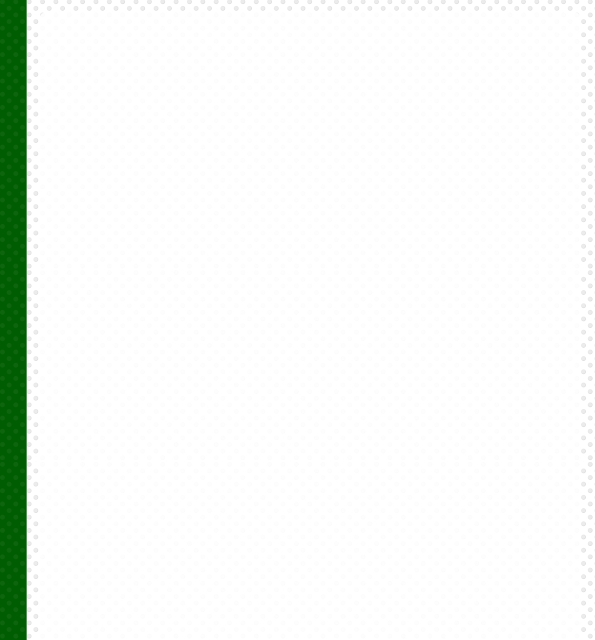
This pattern is drawn by a Shadertoy shader. Its source:

```glsl
// Pale staggered dot paper with a green left band and a faint rounded panel.

// Lengths are fractions of the canvas height, measured from the top left.
const float UNIT = 1.0 / 768.0;
const vec2 DOT_PITCH = vec2(16.03, 15.86) * UNIT;
const vec2 DOT_ORIGIN = vec2(43.0, 10.0) * UNIT;
const float DOT_RADIUS = 2.9 * UNIT;
const float RIM_WIDTH = 0.8 * UNIT;
const float FIRST_SEAM = 323.5 * UNIT;
const float SECOND_SEAM = 554.0 * UNIT;

const float BAND_WIDTH = 32.0 * UNIT;
const float PANEL_LEFT = 47.5 * UNIT;
const float PANEL_TOP = 14.5 * UNIT;
const float PANEL_RIGHT_MARGIN = 18.0 * UNIT;
const float PANEL_RADIUS = 8.0 * UNIT;
const float EDGE_LINE_WIDTH = 1.2 * UNIT;

const vec3 PAPER = vec3(1.0);
const vec3 BAND_GREEN = vec3(0.005, 0.365, 0.005);
const vec3 BAND_DOT = vec3(0.05, 0.40, 0.05);
const vec3 DOT_FILL = vec3(0.925);
const vec3 DOT_RIM = vec3(0.86);
const vec3 EDGE_GREY = vec3(0.84);
const float PANEL_OPACITY = 0.88;

// Antialiased coverage of a signed distance
float coverage(float dist, float pixel) {
    return clamp(0.5 - dist / pixel, 0.0, 1.0);
}

float roundedBox(vec2 p, vec2 halfSize, float radius) {
    vec2 q = abs(p) - halfSize + radius;
    return length(max(q, 0.0)) + min(max(q.x, q.y), 0.0) - radius;
}

// Offset to the nearest point of a rectangular lattice
vec2 latticeOffset(vec2 p) {
    return (fract(p / DOT_PITCH + 0.5) - 0.5) * DOT_PITCH;
}

// Offset to the nearest staggered dot; each seam shifts the rows by half a pitch
vec2 dotOffset(vec2 p) {
    float seams = step(FIRST_SEAM, p.y) + step(SECOND_SEAM, p.y);
    p -= DOT_ORIGIN + vec2(0.0, 0.5 * DOT_PITCH.y * seams);
    vec2 a = latticeOffset(p);
    vec2 b = latticeOffset(p + 0.5 * DOT_PITCH);
    return dot(a, a) < dot(b, b) ? a : b;
}

void mainImage(out vec4 fragColor, in vec2 fragCoord) {
    float pixel = 1.0 / iResolution.y;
    float width = iResolution.x * pixel;
    vec2 p = vec2(fragCoord.x, iResolution.y - fragCoord.y) * pixel;

    // Dots, with a rim that is heavier at the lower right
    vec2 offset = dotOffset(p);
    float dotDist = length(offset) - DOT_RADIUS;
    float dotMask = coverage(dotDist, pixel);
    float rim = coverage(abs(dotDist + 0.5 * RIM_WIDTH) - 0.5 * RIM_WIDTH, pixel);
    float shade = 0.6 + 0.4 * clamp((offset.x + offset.y) / DOT_RADIUS, -1.0, 1.0);
    vec3 color = mix(PAPER, mix(DOT_FILL, DOT_RIM, rim * shade), dotMask);

    // Translucent white panel running off the bottom edge
    vec2 panelMin = vec2(PANEL_LEFT, PANEL_TOP);
    vec2 panelMax = vec2(width - PANEL_RIGHT_MARGIN, 1.2);
    float panelDist = roundedBox(p - 0.5 * (panelMin + panelMax),
                                 0.5 * (panelMax - panelMin), PANEL_RADIUS);
    color = mix(color, PAPER, PANEL_OPACITY * coverage(panelDist, pixel));

    // Green band and thin right edge
    vec3 band = mix(BAND_GREEN, BAND_DOT, dotMask);
    color = mix(color, band, coverage(p.x - BAND_WIDTH, pixel));
    color = mix(color, EDGE_GREY, coverage(width - EDGE_LINE_WIDTH - p.x, pixel));

    fragColor = vec4(color, 1.0);
}
```
